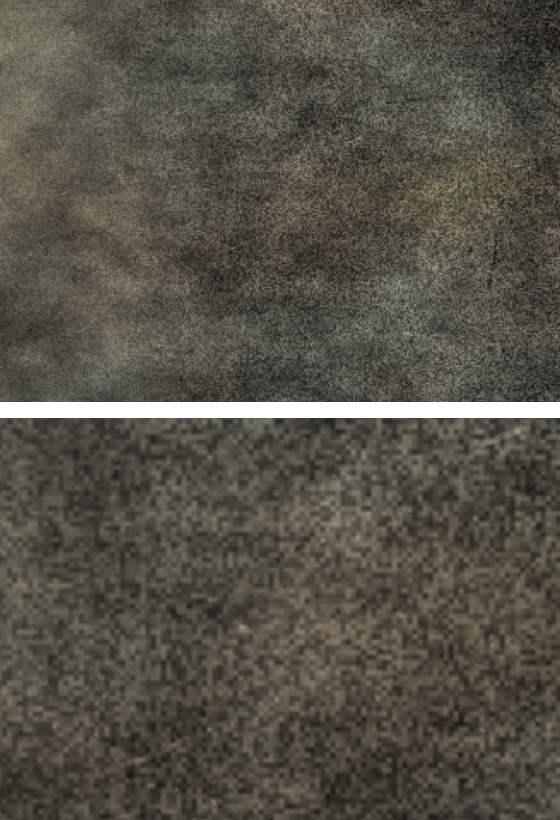
Top, the full canvas; bottom, a detail of the centre.
Give the GLSL for this texture, as a WebGL 2 fragment shader.

```glsl
#version 300 es
precision highp float;
// Weathered dark brown-grey metal: cloudy stains, gritty grain, specks, scratches and cracks.
uniform vec2 u_resolution;
out vec4 fragColor;

float hash(vec2 cell) {
  vec3 q = fract(cell.xyx * 0.1031);
  q += dot(q, q.yzx + 33.33);
  return fract((q.x + q.y) * q.z);
}

float noise(vec2 p) {
  vec2 i = floor(p), f = fract(p);
  f = f * f * (3.0 - 2.0 * f);
  return mix(mix(hash(i), hash(i + vec2(1, 0)), f.x),
             mix(hash(i + vec2(0, 1)), hash(i + vec2(1, 1)), f.x), f.y);
}

float fbm(vec2 p) {
  float sum = 0.0, amp = 0.5;
  for (int i = 0; i < 5; i++) {
    sum += amp * noise(p);
    p = mat2(0.8, 0.6, -0.6, 0.8) * p * 2.05 + 17.3;
    amp *= 0.5;
  }
  return sum / 0.97;
}

// Soft round patch with falloff radii per axis
float patchAt(vec2 p, vec2 centre, vec2 radii) {
  vec2 d = (p - centre) / radii;
  return exp(-dot(d, d));
}

// Ragged spots scattered over a jittered grid
float spots(vec2 p, float cells, float share, float seed) {
  vec2 q = p * cells + 0.5 * (vec2(noise(p * 60.0), noise(p * 60.0 + 31.0)) - 0.5);
  vec2 base = floor(q);
  float mask = 0.0;
  for (int y = -1; y <= 1; y++)
    for (int x = -1; x <= 1; x++) {
      vec2 cell = base + vec2(x, y) + seed;
      vec2 centre = cell - seed + vec2(hash(cell + 3.7), hash(cell + 8.1));
      float radius = mix(0.08, 0.28, hash(cell + 5.3));
      float spot = 1.0 - smoothstep(radius * 0.4, radius, length(q - centre));
      mask = max(mask, spot * step(hash(cell), share));
    }
  return mask;
}

// Wavering, broken line from a to b
float crack(vec2 p, vec2 a, vec2 b, float width) {
  p += 0.022 * (vec2(fbm(p * 14.0), fbm(p * 14.0 + 40.0)) - 0.5);
  vec2 ab = b - a;
  float t = clamp(dot(p - a, ab) / dot(ab, ab), 0.0, 1.0);
  float line = 1.0 - smoothstep(width * 0.3, width, length(p - a - t * ab));
  return line * smoothstep(0.2, 0.6, noise(p * 45.0));
}

// Short pale scratches, mostly level
float scratches(vec2 p) {
  float mask = 0.0;
  for (int i = 0; i < 12; i++) {
    float k = float(i);
    vec2 a = vec2(1.35 * hash(vec2(k, 2.0)), hash(vec2(k, 7.0)));
    vec2 reach = vec2(0.02 + 0.06 * hash(vec2(k, 11.0)), 0.03 * (hash(vec2(k, 15.0)) - 0.5));
    mask = max(mask, crack(p, a, a + reach, 0.0035) * (0.4 + 0.6 * hash(vec2(k, 21.0))));
  }
  return mask;
}

void main() {
  vec2 p = gl_FragCoord.xy / u_resolution.y;

  // Cloudy stains, slightly stretched sideways
  float clouds = fbm(p * vec2(3.6, 5.4) + 4.0);
  float mottle = fbm(p * vec2(13.0, 17.0) + 60.0);
  float streaks = fbm(p * vec2(5.0, 55.0) + 90.0);
  float tone = 0.313 + 0.27 * (clouds - 0.5) + 0.22 * (mottle - 0.5) + 0.07 * (streaks - 0.5);

  // Broad light and shade
  float haze = exp(-3.0 * p.x) * smoothstep(0.1, 1.0, p.y);
  tone += 0.09 * haze - 0.065 * smoothstep(0.95, 1.4, p.x);
  tone += 0.06 * patchAt(p, vec2(0.9, 0.93), vec2(0.2, 0.09));
  tone += 0.03 * patchAt(p, vec2(0.45, 0.14), vec2(0.5, 0.08));
  tone -= 0.06 * patchAt(p, vec2(0.9, 0.6), vec2(0.16, 0.07));
  tone -= 0.05 * patchAt(p, vec2(0.76, 0.38), vec2(0.13, 0.06));
  tone -= 0.04 * patchAt(p, vec2(0.2, 0.4), vec2(0.15, 0.06));
  float olive = patchAt(p, vec2(1.13, 0.53), vec2(0.22, 0.11));
  tone += 0.055 * olive;

  // Grit, coarser in contrast to the right
  float grit = 0.75 * noise(p * 235.0) + 0.35 * noise(p * 125.0 + 70.0) - 0.55;
  tone += grit * mix(0.15, 0.31, smoothstep(0.0, 0.9, p.x)) * mix(0.7, 1.3, mottle);

  // Marks
  tone += 0.07 * spots(p, 26.0, 0.12, 40.0) * smoothstep(0.4, 0.6, clouds + 0.1);
  tone += 0.10 * spots(p, 60.0, 0.07, 150.0);
  tone -= 0.06 * spots(p, 11.0, 0.16, 90.0);
  tone -= 0.08 * spots(p, 48.0, 0.08, 210.0);
  tone += 0.12 * scratches(p);
  tone += 0.07 * crack(p, vec2(1.0, 0.17), vec2(1.26, 0.165), 0.004);
  tone -= 0.12 * crack(p, vec2(1.25, 0.5), vec2(1.22, 0.27), 0.006);
  tone -= 0.09 * crack(p, vec2(0.96, 0.745), vec2(1.18, 0.765), 0.005);

  // Warm rust across the middle, grey-green above and below
  float band = smoothstep(0.12, 0.36, p.y) * (1.0 - smoothstep(0.5, 0.85, p.y));
  float rust = clamp(0.15 + 0.5 * band + 1.6 * (fbm(p * vec2(4.0, 6.0) + 130.0) - 0.5), 0.0, 1.0);
  vec3 tint = mix(vec3(0.99, 1.015, 0.91), vec3(1.1, 0.985, 0.85), rust);
  tint = mix(tint, vec3(1.06, 1.02, 0.76), 0.6 * olive);
  tint = mix(tint, vec3(1.05, 1.01, 0.86), haze);
  fragColor = vec4(clamp(tone, 0.09, 0.6) * tint, 1.0);
}
```
